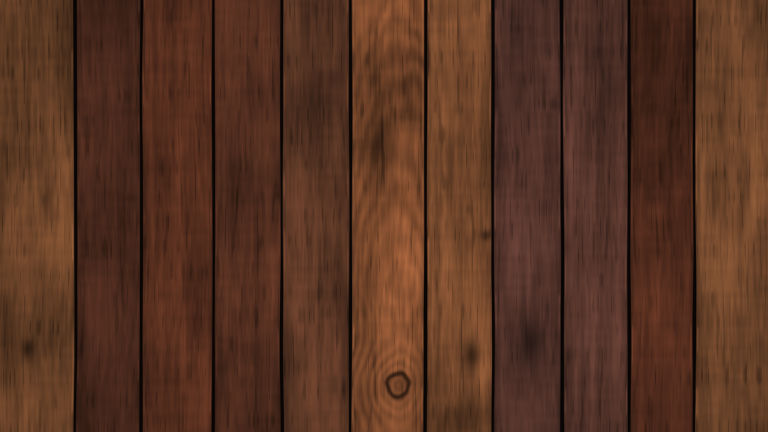
Give the GLSL for this texture, as a Shadertoy shader.

```glsl
// Eleven vertical stained wood planks with dark gaps, streaky grain, blotches and knots.

const float ASPECT = 16.0 / 9.0;
const int SEAMS = 10;
const vec3 GAP_COLOR = vec3(0.035, 0.02, 0.018);

// Seam positions as fractions of the width
const float seamX[SEAMS] = float[SEAMS](
    0.098, 0.184, 0.278, 0.367, 0.456, 0.554, 0.642, 0.732, 0.819, 0.904);

// Stain of each plank, left to right
const vec3 stain[SEAMS + 1] = vec3[SEAMS + 1](
    vec3(0.43, 0.27, 0.165), vec3(0.28, 0.155, 0.11), vec3(0.355, 0.19, 0.125),
    vec3(0.315, 0.175, 0.12), vec3(0.34, 0.205, 0.14), vec3(0.47, 0.28, 0.17),
    vec3(0.46, 0.285, 0.175), vec3(0.30, 0.185, 0.155), vec3(0.325, 0.20, 0.165),
    vec3(0.31, 0.165, 0.11), vec3(0.46, 0.29, 0.18));

float hash(vec2 p) {
    vec3 q = fract(vec3(p.xyx) * 0.1031);
    q += dot(q, q.yzx + 33.33);
    return fract((q.x + q.y) * q.z);
}

float noise(vec2 p) {
    vec2 i = floor(p), f = fract(p);
    f = f * f * (3.0 - 2.0 * f);
    return mix(mix(hash(i), hash(i + vec2(1, 0)), f.x),
               mix(hash(i + vec2(0, 1)), hash(i + vec2(1, 1)), f.x), f.y);
}

float fbm(vec2 p) {
    float sum = 0.0, amp = 0.5;
    for (int i = 0; i < 4; i++) {
        sum += amp * noise(p);
        p = p * 2.03 + 17.3;
        amp *= 0.5;
    }
    return sum / 0.9375;
}

// Soft round spot, 1 at the centre
float spot(vec2 p, vec2 center, vec2 radius) {
    vec2 d = (p - center) / radius;
    return exp(-dot(d, d));
}

// Brightness of straight grain: stain blotches, streaks, fibres and pores
float grain(vec2 p, float seed) {
    vec2 q = p + vec2(seed * 7.31, seed * 3.17);
    q.x += 0.012 * noise(q * vec2(5.0, 3.0));
    float blotch = fbm(q * vec2(10.0, 5.0)) - 0.5;
    float streak = fbm(q * vec2(75.0, 3.5)) - 0.5;
    float fibre = noise(q * vec2(240.0, 24.0)) - 0.5;
    float chatter = noise(q * vec2(16.0, 75.0)) - 0.5;
    float pores = smoothstep(0.7, 0.95, noise(q * vec2(190.0, 17.0) + 40.0));
    return 1.03 + 0.65 * blotch + 0.42 * streak + 0.17 * fibre
         + 0.07 * chatter - 0.20 * pores;
}

// Long growth rings wrapped around a knot
float rings(vec2 p, vec2 knot) {
    vec2 d = p - knot;
    float stretch = mix(0.75, 0.2, smoothstep(0.02, 0.25, abs(d.y)));
    float r = length(vec2(d.x, d.y * stretch));
    r += 0.035 * (fbm(p * vec2(9.0, 4.0)) - 0.5);
    return sin(400.0 * r) * (0.35 + 0.65 * noise(p * vec2(14.0, 6.0)));
}

// Dark knot with a thin rim and paler heart
float knotShade(vec2 p, vec2 center, float radius) {
    vec2 d = (p - center) * vec2(1.0, 0.85);
    float r = length(d) / radius + 0.25 * (noise(p * 60.0) - 0.5);
    float rim = exp(-pow((r - 1.0) * 4.5, 2.0));
    return 1.0 - 0.5 * rim - 0.22 * exp(-r * r * 0.6);
}

void mainImage(out vec4 fragColor, in vec2 fragCoord) {
    vec2 uv = fragCoord / iResolution.xy;
    vec2 p = uv * vec2(ASPECT, 1.0);
    float pixel = 1.0 / iResolution.y;

    // Plank index and signed distance to the nearest slightly uneven gap
    int plank = 0;
    float gap = 1.0;
    for (int i = 0; i < SEAMS; i++) {
        float row = float(i) * 13.7;
        float x = seamX[i] * ASPECT + 0.003 * (noise(vec2(row, p.y * 5.0)) - 0.5);
        float halfWidth = 0.0014 + 0.0024 * noise(vec2(row + 5.0, p.y * 4.0));
        plank += int(step(x, p.x));
        gap = min(gap, abs(p.x - x) - halfWidth);
    }

    // Stained wood
    float shade = grain(p, float(plank) + 1.0);
    if (plank == 5) {
        vec2 knot = vec2(0.921, 0.108);
        shade += 0.09 * rings(p, knot);
        shade *= knotShade(p, knot, 0.024);
    }

    // Smaller knots and smoky stains
    float smoke = 0.5 * spot(p, vec2(0.065, 0.19), vec2(0.014, 0.024))
                + 0.5 * spot(p, vec2(1.088, 0.18), vec2(0.022, 0.035))
                + 0.4 * spot(p, vec2(1.125, 0.455), vec2(0.014, 0.012))
                + 0.35 * spot(p, vec2(0.865, 0.64), vec2(0.035, 0.10))
                + 0.3 * spot(p, vec2(1.23, 0.21), vec2(0.035, 0.05))
                + 0.3 * spot(p, vec2(1.07, 0.03), vec2(0.06, 0.04));
    shade *= 1.0 - smoke * (0.6 + 0.8 * fbm(p * vec2(40.0, 18.0)));
    vec3 color = stain[plank] * max(shade, 0.25);

    // Worn bright arris, shadowed edge, then the gap itself
    float wear = smoothstep(0.5, 0.8, noise(vec2(float(plank) * 9.0, p.y * 14.0)));
    color *= 1.0 - 0.3 * exp(-max(gap, 0.0) / 0.006);
    color += stain[plank] * 0.3 * wear * exp(-pow((gap - 0.004) / 0.002, 2.0));
    color = mix(GAP_COLOR, color, smoothstep(-0.5 * pixel, 1.0 * pixel, gap));

    // Gentle darkening towards the corners
    vec2 c = uv - 0.5;
    color *= 1.04 - 0.42 * dot(c, c);
    fragColor = vec4(clamp(color, 0.0, 1.0), 1.0);
}
```
